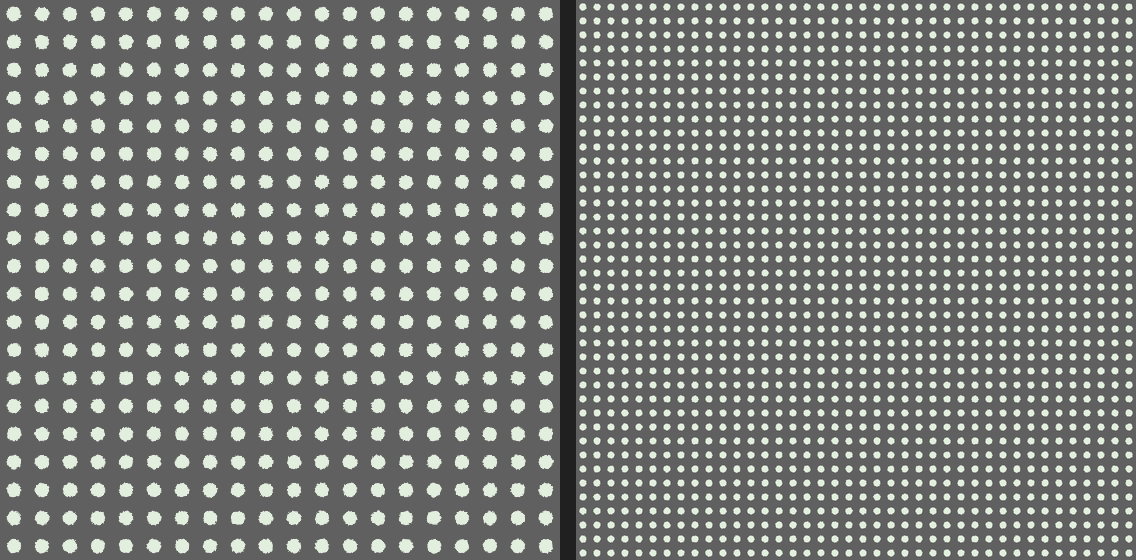
Left: one tile. Right: repeated 2 by 2.
This pattern is drawn by a Shadertoy shader. Its source:

```glsl
// Pale round dots on a flat grey ground, in a square grid centred in its cells.
// Each dot is a circle distance whose rim is frayed by fine value noise;
// the noise lattice wraps at the canvas edge, so the result tiles.

#define DOTS 20.0            // repeats across and down
#define RADIUS 0.252         // dot radius, in cells
#define FRAY 0.065           // peak to peak rim roughness, in cells
#define WOBBLE 0.014         // slower variation of the outline, in cells
#define FINE_GRID 400.0      // fray noise lattice across the canvas
#define COARSE_GRID 120.0    // wobble noise lattice across the canvas
#define GROUND vec3(0.376, 0.376, 0.376)
#define DOT_COLOUR vec3(0.890, 0.937, 0.871)

float hash(vec2 p) {
    vec3 q = fract(p.xyx * 0.1031);
    q += dot(q, q.yzx + 33.33);
    return fract((q.x + q.y) * q.z);
}

// Value noise in 0..1 that repeats every "period" lattice steps
float wrappedNoise(vec2 p, float period) {
    vec2 cell = floor(p);
    vec2 f = fract(p);
    f = f * f * (3.0 - 2.0 * f);
    vec2 low = mod(cell, period);
    vec2 high = mod(cell + 1.0, period);
    float bottom = mix(hash(low), hash(vec2(high.x, low.y)), f.x);
    float top = mix(hash(vec2(low.x, high.y)), hash(high), f.x);
    return mix(bottom, top, f.y);
}

// Signed distance to the frayed dot, in cells
float frayedDot(vec2 uv) {
    vec2 local = fract(uv * DOTS) - 0.5;
    float fine = wrappedNoise(uv * FINE_GRID, FINE_GRID) - 0.5;
    float coarse = wrappedNoise(uv * COARSE_GRID, COARSE_GRID) - 0.5;
    return length(local) - RADIUS - FRAY * fine - WOBBLE * coarse;
}

void mainImage(out vec4 fragColor, in vec2 fragCoord) {
    vec2 uv = fragCoord / iResolution.xy;

    // Smooth the rim over about one pixel, measured in cells
    float soft = 0.6 * DOTS / iResolution.y;
    float coverage = 1.0 - smoothstep(-soft, soft, frayedDot(uv));

    fragColor = vec4(mix(GROUND, DOT_COLOUR, coverage), 1.0);
}
```
